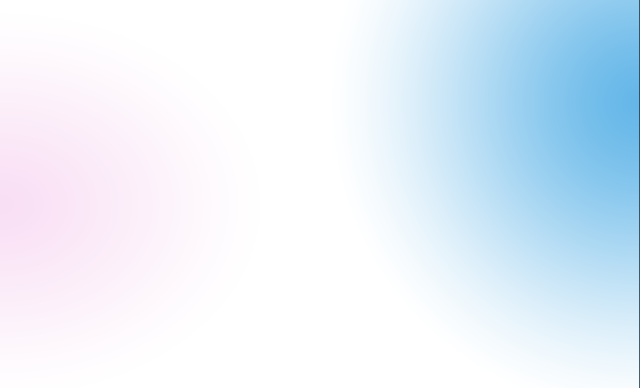
A Shadertoy shader for this background:

```glsl
// Soft white backdrop with a pale pink glow at the left edge and a stronger
// sky-blue glow at the upper right. Each glow is an elliptical falloff that
// absorbs light from white; a hairline closes the right border.

const vec3 WHITE = vec3(1.0);
const vec3 PINK_CORE = vec3(0.975, 0.872, 0.957);
const vec3 BLUE_CORE = vec3(0.39, 0.715, 0.91);
const vec3 HAIRLINE = vec3(0.13, 0.25, 0.32);
const float HAIRLINE_WIDTH = 0.0013;

// Glow strength: 1 at the center, 0 at the rim of the ellipse.
// softness blends a linear ramp (0) into an S-shaped one (1).
float glow(vec2 uv, vec2 center, vec2 radius, float softness) {
    float ramp = clamp(1.0 - length((uv - center) / radius), 0.0, 1.0);
    return mix(ramp, smoothstep(0.0, 1.0, ramp), softness);
}

// Filter the base colour through a tint of the given strength.
vec3 tint(vec3 base, vec3 core, float strength) {
    return base * mix(WHITE, core, strength);
}

// Fraction of the pixel column covered by a strip along the right border.
float rightStrip(float pixelX, float canvasWidth, float stripWidth) {
    return clamp(pixelX + 0.5 - canvasWidth * (1.0 - stripWidth), 0.0, 1.0);
}

void mainImage(out vec4 fragColor, in vec2 fragCoord) {
    vec2 uv = fragCoord / iResolution.xy;

    // Glows
    float pink = glow(uv, vec2(0.0, 0.472), vec2(0.417, 0.506), 0.4);
    float blue = glow(uv, vec2(1.0, 0.737), vec2(0.488, 0.808), 0.55);
    vec3 color = tint(WHITE, PINK_CORE, pink);
    color = tint(color, BLUE_CORE, blue);

    // Border hairline
    float strip = rightStrip(fragCoord.x, iResolution.x, HAIRLINE_WIDTH);
    color = mix(color, HAIRLINE, strip);

    fragColor = vec4(color, 1.0);
}
```
